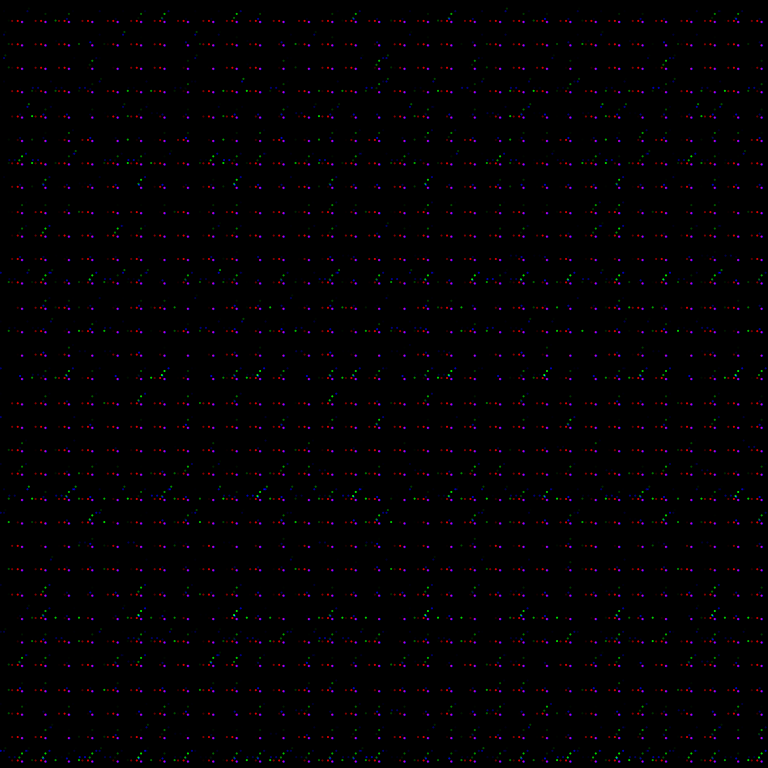
Give the GLSL for this pattern, as a three.js fragment shader.

```glsl
varying vec2 vUv;

float hash(vec3 p) {
  p = fract(p * vec3(0.1031, 0.1030, 0.0973));
  p += dot(p, p.yzx + 33.33);
  return fract((p.x + p.y) * p.z);
}

// Lattice point of a cell: steps of four with a wider gap after each group
vec2 anchor(vec2 cell) {
  return vec2(0.0287, 0.0085) + floor(cell / 4.0) * 0.1245 + mod(cell, 4.0) * 0.0305;
}

// Soft round dot, offset in 1/1152 of the canvas
float spot(vec2 p, float x, float y, float radius) {
  return 1.0 - smoothstep(radius * 0.25, radius, length(p - vec2(x, y) / 1152.0));
}

// Brightness of one kind of dot, nearly repeating every four columns
float strength(vec2 cell, float kind, float chance) {
  float shared = hash(vec3(mod(cell.x, 4.0) + 3.0, cell.y + 7.0, kind));
  float own = hash(vec3(cell + 11.0, kind + 20.0));
  return smoothstep(1.0 - chance, 1.25 - chance * 0.6, mix(shared, own, 0.28));
}

vec3 drawCell(vec2 p, vec2 cell) {
  float busy = 0.16 * step(0.72, hash(vec3(cell.y + 2.0, 5.0, 9.0)));
  vec3 light = vec3(0.0);

  // Magenta node with a violet fringe
  light.r += 0.75 * spot(p, -0.3, 0.0, 0.0021);
  light.b += 0.9 * spot(p, 0.3, -0.2, 0.0025);

  // Red tail, fading to the left
  for (int i = 0; i < 2; i++) {
    float k = float(i);
    float glow = min(1.0, 1.8 * strength(cell, 1.0, 0.92 - 0.17 * k));
    light.r += (0.85 - 0.35 * k) * glow * spot(p, -6.5 - 8.3 * k, 1.5, 0.0021);
  }

  // Green stem, its bent foot, and side dots
  float stem = strength(cell, 2.0, 0.42 + busy);
  light.g += 0.9 * stem * spot(p, 0.0, 12.0, 0.0021);
  light.g += strength(cell, 2.0, 0.27 + busy) * spot(p, -4.0, 6.0, 0.0021);
  light.g += 0.85 * strength(cell, 3.0, 0.36 + busy) * spot(p, -20.0, 2.0, 0.0021);
  light.g += 0.8 * strength(cell, 4.0, 0.16 + busy) * spot(p, -25.0, 20.0, 0.0021);

  // Blue sparks around the node
  light.b += 0.8 * strength(cell, 5.0, 0.5 + busy) * spot(p, -3.0, 4.5, 0.0021);
  light.b += 0.75 * strength(cell, 2.0, 0.32 + busy) * spot(p, 6.0, 16.0, 0.0021);
  light.b += 0.75 * strength(cell, 4.0, 0.27 + busy) * spot(p, -27.0, 16.0, 0.0021);
  float row = strength(cell, 6.0, 0.24 + busy);
  for (int i = 0; i < 2; i++) {
    light.b += 0.8 * row * spot(p, -11.0 - 8.0 * float(i), 6.5, 0.0021);
  }
  return light;
}

void main() {
  vec2 home = floor((vUv - vec2(0.0287, 0.0085)) / 0.031125);
  vec3 color = vec3(0.0);
  for (int y = -1; y <= 1; y++) {
    for (int x = -1; x <= 1; x++) {
      vec2 cell = home + vec2(float(x), float(y));
      color += drawCell(vUv - anchor(cell), cell);
    }
  }
  gl_FragColor = vec4(min(color, 1.0), 1.0);
}
```
